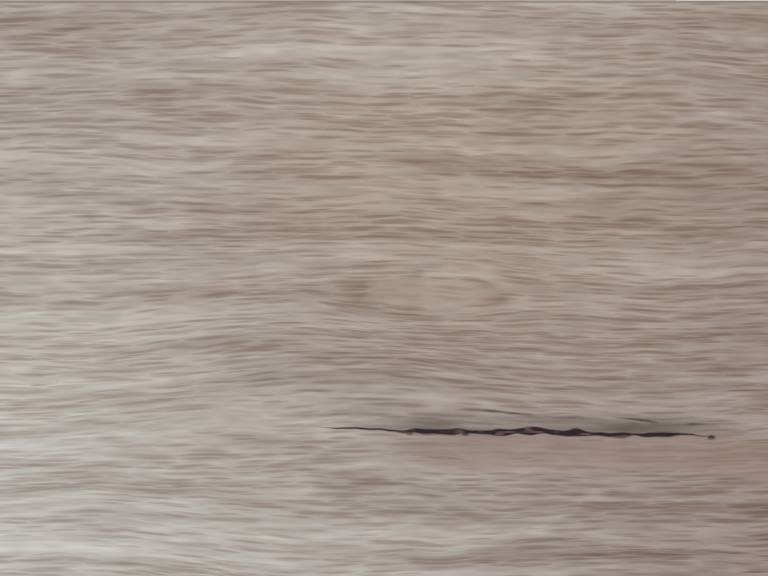
Reproduce this texture procedurally as a Shadertoy shader.

```glsl
// A pale oak board with fine horizontal grain, one oval figure and a dark split.
// Stretched noise makes bands and streaks, rows of tapered strokes make the pores;
// the split is a thin wandering curve with a stain above and smooth wood below.

float hash(vec2 p) {
    vec3 q = fract(vec3(p.xyx) * 0.1031);
    q += dot(q, q.yzx + 33.33);
    return fract((q.x + q.y) * q.z);
}

float noise(vec2 p) {
    vec2 cell = floor(p), f = fract(p);
    f = f * f * (3.0 - 2.0 * f);
    return mix(mix(hash(cell), hash(cell + vec2(1, 0)), f.x),
               mix(hash(cell + vec2(0, 1)), hash(cell + vec2(1, 1)), f.x), f.y);
}

float fbm(vec2 p) {
    float sum = 0.0, gain = 0.55;
    for (int i = 0; i < 3; i++) {
        sum += gain * noise(p);
        p = p * vec2(1.9, 2.1) + vec2(17.3, 9.1);
        gain *= 0.52;
    }
    return sum;
}

// 1 between two soft limits
float span(float a, float b, float soft, float x) {
    return smoothstep(a - soft, a + soft, x) * (1.0 - smoothstep(b - soft, b + soft, x));
}

// Coverage of a stroke of the given half width
float stroke(float dist, float halfWidth, float px) {
    return 1.0 - smoothstep(halfWidth - px, halfWidth + px, abs(dist));
}

// Rows of tapered pores, each row shifted at random
float poreRows(vec2 g, vec2 scale, float density) {
    float row = floor(g.y * scale.y);
    float x = g.x * scale.x + 40.0 * hash(vec2(row, 7.0));
    vec2 cell = vec2(floor(x), row);
    float taper = sqrt(4.0 * fract(x) * (1.0 - fract(x)));
    float dist = abs(fract(g.y * scale.y) - 0.5 - 0.3 * (hash(cell + 3.0) - 0.5));
    float line = 1.0 - smoothstep(0.06, 0.34, dist + 0.2 * (1.0 - taper));
    return line * taper * smoothstep(0.0, 0.35, density - hash(cell));
}

float splitHeight(float x) {
    return 0.249 - 0.25 * pow(abs(x - 0.9), 3.0) * sign(x - 0.9)
         + 0.007 * (noise(vec2(x * 13.0, 4.0)) - 0.5)
         + 0.004 * (noise(vec2(x * 50.0, 8.0)) - 0.5);
}

void mainImage(out vec4 fragColor, in vec2 fragCoord) {
    vec2 p = fragCoord / iResolution.y;
    vec2 uv = fragCoord / iResolution.xy;
    float px = 1.0 / iResolution.y;

    // Grain coordinates, spread apart around the oval
    vec2 fromOval = p - vec2(0.735, 0.49);
    vec2 g = p;
    g.y -= 0.5 * fromOval.y * exp(-fromOval.x * fromOval.x / 0.03 - fromOval.y * fromOval.y / 0.003);
    g.y += 0.04 * (noise(p * vec2(1.7, 3.0)) - 0.5) + 0.011 * (noise(p * vec2(6.0, 11.0) + 5.0) - 0.5);
    g.y += 0.004 * (noise(p * vec2(17.0, 35.0) + 9.0) - 0.5) + 0.025 * p.x * (p.y - 0.3);

    // Light falling off from lower left to right
    vec3 color = mix(mix(vec3(0.720, 0.708, 0.688), vec3(0.570, 0.515, 0.485), uv.x),
                     mix(vec3(0.665, 0.625, 0.592), vec3(0.600, 0.545, 0.508), uv.x), uv.y);
    vec2 fromWarm = (p - vec2(0.8, 0.65)) / vec2(0.5, 0.3);
    color += vec3(0.016, 0.002, -0.014) * exp(-dot(fromWarm, fromWarm));
    color += vec3(0.06, 0.07, 0.07) * (noise(p * vec2(1.6, 6.0) + 31.0) - 0.5);

    // Regions near the split and inside the oval
    float above = p.y - splitHeight(p.x);
    float smoothWood = span(-0.065, 0.0, 0.012, above) * smoothstep(0.62, 0.85, p.x);
    float ovalRadius = length(fromOval / vec2(0.115, 0.025))
                     + 0.4 * (noise(p * vec2(22.0, 110.0)) - 0.5);
    float oval = 1.0 - smoothstep(0.75, 1.05, ovalRadius);
    float calm = 1.0 - 0.6 * max(smoothWood, oval);

    // Bands, streaks, pores and fine fibres
    float bands = fbm(vec2(g.x * 1.2, g.y * 26.0));
    float streaks = fbm(vec2(g.x * 6.5, g.y * 80.0) + 40.0);
    float fibres = noise(vec2(g.x * 32.0, g.y * 210.0) + 70.0);
    float density = 1.05 - 0.9 * bands;
    float pores = max(poreRows(g, vec2(8.0, 64.0), density),
                  max(poreRows(g + 3.1, vec2(12.0, 87.0), density),
                      0.8 * poreRows(g + 7.7, vec2(18.0, 113.0), density)));
    vec3 grain = vec3(0.10, 0.12, 0.125) * (bands - 0.5)
               + vec3(0.13, 0.15, 0.155) * (streaks - 0.5)
               + 0.065 * (fibres - 0.5)
               - vec3(0.075, 0.092, 0.098) * pores + 0.018;
    color += grain * calm;

    // Oval figure: tan heart with a broken brown rim, brown figure beside it
    color = mix(color, vec3(0.665, 0.595, 0.540) + 0.6 * grain, 0.55 * oval);
    float rim = exp(-pow((ovalRadius - 1.1) / 0.22, 2.0)) * smoothstep(0.04, 0.11, abs(fromOval.x));
    color -= vec3(0.06, 0.085, 0.095) * rim * smoothstep(0.25, 0.75, streaks);
    vec2 fromFigure = (p - vec2(0.36, 0.485)) / vec2(0.17, 0.022);
    color -= vec3(0.05, 0.07, 0.08) * exp(-dot(fromFigure, fromFigure)) * smoothstep(0.35, 0.7, streaks);
    float bud = length((p - vec2(0.725, 0.526)) / vec2(0.011, 0.006));
    color -= vec3(0.06, 0.07, 0.07) * exp(-bud * bud);

    // Pinkish wood below the split and streaky stain above it
    color = mix(color, vec3(0.600, 0.505, 0.470) + 0.5 * grain, 0.6 * smoothWood);
    float stain = exp(-pow((above - 0.013) / 0.016, 2.0)) * span(0.70, 1.22, 0.16, p.x);
    float stainLines = noise(vec2(p.x * 7.0, (above + 0.02 * p.x) * 150.0));
    color = mix(color, vec3(0.36, 0.32, 0.295), stain * (0.3 + 0.55 * smoothstep(0.3, 0.8, stainLines)));

    // Main split, a thin branch over it and small dark pits
    float width = mix(0.0005, 0.0062, noise(vec2(p.x * 38.0, 2.0))) * span(0.72, 1.19, 0.05, p.x)
                + 0.0013 * span(0.58, 1.22, 0.05, p.x);
    float split = stroke(above, width, 1.2 * px) * span(0.56, 1.23, 0.03, p.x);
    float branch = stroke(p.y - 0.287 + 0.06 * (p.x - 0.8) - 0.008 * (noise(vec2(p.x * 12.0, 6.0)) - 0.5),
                          0.002, 1.2 * px)
                 * span(0.82, 1.22, 0.04, p.x) * smoothstep(0.2, 0.6, noise(vec2(p.x * 18.0, 3.0)));
    float pits = 0.0;
    vec3 pitX = vec3(0.712, 0.808, 1.235);
    for (int i = 0; i < 3; i++) {
        vec2 d = p - vec2(pitX[i], splitHeight(pitX[i]) - 0.003);
        pits = max(pits, stroke(length(d / vec2(1.6, 1.0)), 0.004, 1.5 * px));
    }
    vec3 splitColor = mix(vec3(0.18, 0.16, 0.18), vec3(0.38, 0.29, 0.29),
                          smoothstep(0.4, 0.8, noise(p * vec2(60.0, 260.0))));
    color = mix(color, splitColor, max(max(split, 0.6 * branch), 0.8 * pits));

    // Upper edge of the board
    color = mix(color, vec3(0.50, 0.45, 0.42), 0.6 * smoothstep(0.993, 0.997, p.y));
    color = mix(color, vec3(0.78, 0.76, 0.75), smoothstep(0.997, 0.999, p.y) * mix(0.5, 1.0, step(0.88, uv.x)));

    fragColor = vec4(clamp(color, 0.0, 1.0), 1.0);
}
```
